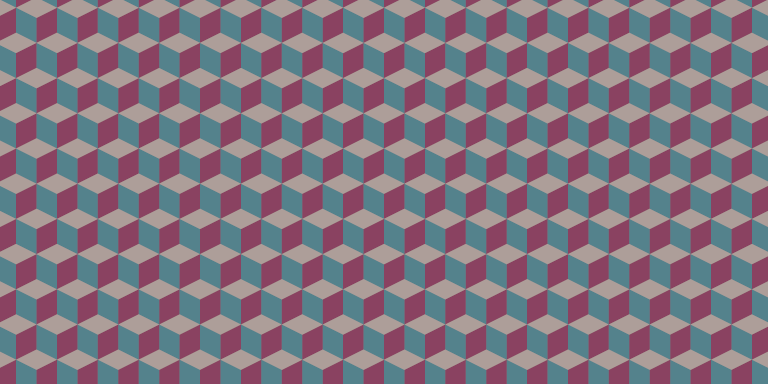
This pattern is drawn by a WebGL 1 fragment shader. Its source:

```glsl
precision highp float;
// Tumbling blocks: staggered rows of flat three-tone isometric cubes.

uniform vec2 u_resolution;

#define HALF_WIDTH 0.05323             // half a cube, in canvas heights
#define ROW_STEP 1.722                 // row spacing, in half widths
#define TOP_RISE 0.5                   // slope of the slanted edges
#define ORIGIN vec2(0.0, 0.0216)       // centre of one top face, from mid canvas
#define TOP_COLOR vec3(0.68, 0.62, 0.60)
#define LEFT_COLOR vec3(0.33, 0.51, 0.55)
#define RIGHT_COLOR vec3(0.54, 0.26, 0.38)
#define GAMMA 2.2
#define SAMPLES 4                      // antialiasing samples per axis

// Horizontal position inside a cube of the given row, from -1 to 1
float cubeX(float x, float row) {
  return mod(x - row + 1.0, 2.0) - 1.0;
}

// Face colour at a point measured in half widths
vec3 cubeFace(vec2 p) {
  // Points above the zigzag roof of a row belong to the row above
  float row = floor(p.y / ROW_STEP);
  float roof = TOP_RISE * (1.0 - abs(cubeX(p.x, row)));
  row += step(roof, p.y - row * ROW_STEP);

  float x = cubeX(p.x, row);
  float y = p.y - row * ROW_STEP;
  vec3 side = x < 0.0 ? LEFT_COLOR : RIGHT_COLOR;
  return y > -TOP_RISE * (1.0 - abs(x)) ? TOP_COLOR : side;
}

void main() {
  // Average the samples in linear light for smooth edges
  vec3 light = vec3(0.0);
  for (int j = 0; j < SAMPLES; j++) {
    for (int i = 0; i < SAMPLES; i++) {
      vec2 jitter = (vec2(float(i), float(j)) + 0.5) / float(SAMPLES) - 0.5;
      vec2 p = (gl_FragCoord.xy + jitter - 0.5 * u_resolution) / u_resolution.y;
      light += pow(cubeFace((p - ORIGIN) / HALF_WIDTH), vec3(GAMMA));
    }
  }
  light /= float(SAMPLES * SAMPLES);
  gl_FragColor = vec4(pow(light, vec3(1.0 / GAMMA)), 1.0);
}
```
